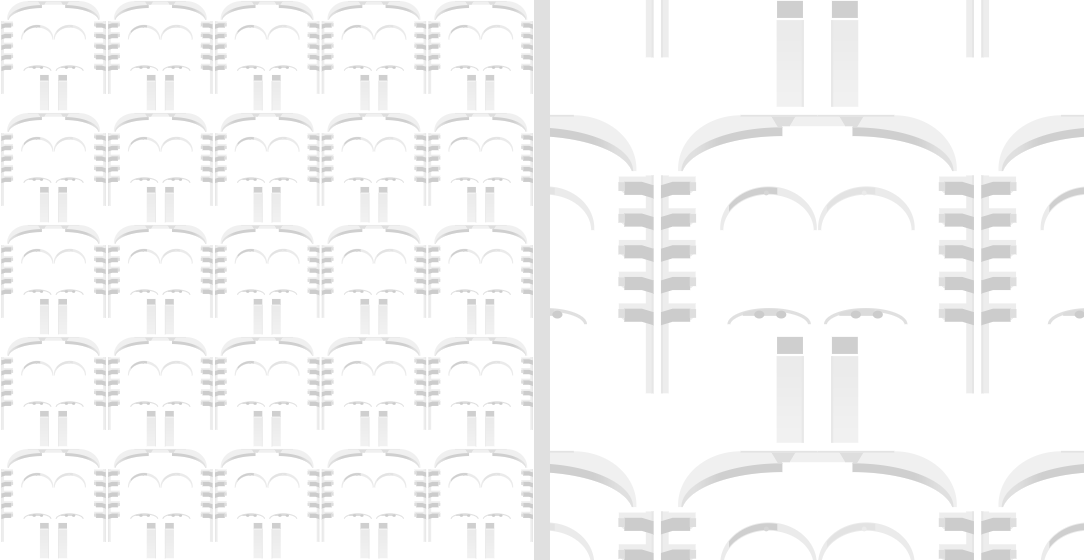
Left: the whole. Right: its middle third, enlarged.
Reproduce this pattern procedurally as a Shadertoy shader.

```glsl
// Signed distance to an axis-aligned box
float box(vec2 p, vec2 lo, vec2 hi) {
    vec2 d = max(lo - p, p - hi);
    return max(d.x, d.y);
}

// Approximate signed distance to an ellipse
float ellipse(vec2 p, vec2 r) {
    float k = length(p / r);
    return k * (k - 1.0) / max(length(p / (r * r)), 1e-4);
}

// Ellipse whose crown is stretched flat up to x = flatHalf
float vault(vec2 p, float flatHalf, float base, vec2 r) {
    return ellipse(vec2(max(p.x - flatHalf, 0.0), p.y - base), r);
}

void paint(inout float tone, float d, float shade, float px) {
    tone = mix(tone, shade, clamp(0.5 - d / px, 0.0, 1.0));
}

void mainImage(out vec4 fragColor, in vec2 fragCoord) {
    // Five by five cells, each 146 x 153.6 units, y pointing down
    vec2 uv = fragCoord / iResolution.xy;
    vec2 p = fract(vec2(uv.x, 1.0 - uv.y) * 5.0) * vec2(146.0, 153.6);
    float px = 730.0 / iResolution.x;
    float side = sign(p.x - 73.2);
    vec2 m = vec2(abs(p.x - 73.2), p.y);
    float tone = 1.0;

    // Top arch with a shaded inner face
    float outer = vault(m, 35.0, 26.0, vec2(28.5, 24.5));
    float hollow = min(vault(m, 16.0, 30.0, vec2(46.0, 19.0)),
                       max(m.x - 16.0, 6.5 - m.y));
    float arch = max(max(outer, -hollow), m.y - 27.0);
    float lip = vault(m, 16.0, 27.0, vec2(46.0, 20.0));
    paint(tone, arch, 0.94, px);
    paint(tone, max(arch, max(lip, 15.0 - m.x)), mix(0.81, 0.88, smoothstep(42.0, 58.0, m.x)), px);
    float wedge = max(box(m, vec2(10.0, 2.0), vec2(21.0, 7.0)),
                      abs(m.x - 15.5) + (m.y - 2.0) * 0.6 - 5.5);
    paint(tone, max(arch, wedge), 0.87, px);
    paint(tone, box(m, vec2(0.0, 1.3), vec2(35.0, 2.1)), 0.89, px);

    // Side rails
    paint(tone, box(m, vec2(67.8, 29.0), vec2(71.3, 128.6)), 0.93, px);
    paint(tone, box(m, vec2(70.4, 29.0), vec2(71.3, 128.6)), 0.9, px);

    // Five stepped brackets on each rail
    for (int i = 0; i < 5; i++) {
        vec2 b = m - vec2(55.0, 29.5 + 14.5 * float(i));
        float slant = max(0.0, b.x - 11.0) * 0.3;
        paint(tone, max(box(b, vec2(0.5, 0.0), vec2(14.5, 7.5)), b.y - 5.0 - b.x), 0.93, px);
        paint(tone, box(b - vec2(0.0, slant), vec2(3.0, 2.4), vec2(16.3, 8.4)), 0.8, px);
        paint(tone, box(b, vec2(0.3, 2.6), vec2(3.2, 6.6)), 0.87, px);
    }

    // Paired crescents, the left one darker along its crown
    vec2 c = vec2(p.x - 73.2 - side * 22.3, p.y - 53.0);
    float crescent = max(max(ellipse(c, vec2(22.0, 19.0)),
                             -ellipse(c - vec2(0.0, 1.2), vec2(20.6, 16.4))), c.y - 1.0);
    paint(tone, crescent, 0.92, px);
    float crown = max(crescent + 0.4, abs(c.x + 7.0) - 11.0);
    paint(tone, crown, side < 0.0 ? 0.81 : 0.89, px);
    paint(tone, length(c - vec2(-1.0, -16.0)) - 1.1, side < 0.0 ? 0.84 : 0.92, px);

    // Low thin arcs with small studs below
    vec2 a = vec2(p.x - 73.2 - side * 22.0, p.y - 97.0);
    float bow = ellipse(a, vec2(19.0, 7.4));
    float rim = max(max(bow, -ellipse(a - vec2(0.0, 0.6), vec2(17.8, 6.4))), a.y);
    paint(tone, rim, 0.88, px);
    paint(tone, max(max(bow + 0.5, a.y + 3.8), abs(a.x + 4.0) - 8.0), 0.86, px);
    for (int i = 0; i < 2; i++) {
        vec2 stud = a - vec2(-4.5 + 10.0 * float(i), -4.4);
        paint(tone, ellipse(stud, vec2(2.3, 1.8)), 0.8, px);
    }

    // Twin pillars: dark cap, bright joint, pale shaft
    float fade = smoothstep(112.0, 151.0, p.y);
    paint(tone, box(m, vec2(6.2, 111.6), vec2(18.6, 151.2)), mix(0.92, 0.945, fade), px);
    paint(tone, box(m, vec2(6.2, 111.6), vec2(7.2, 151.2)), 0.91, px);
    paint(tone, box(m, vec2(6.6, 102.8), vec2(18.4, 110.6)), 0.81, px);

    fragColor = vec4(vec3(tone), 1.0);
}
```
